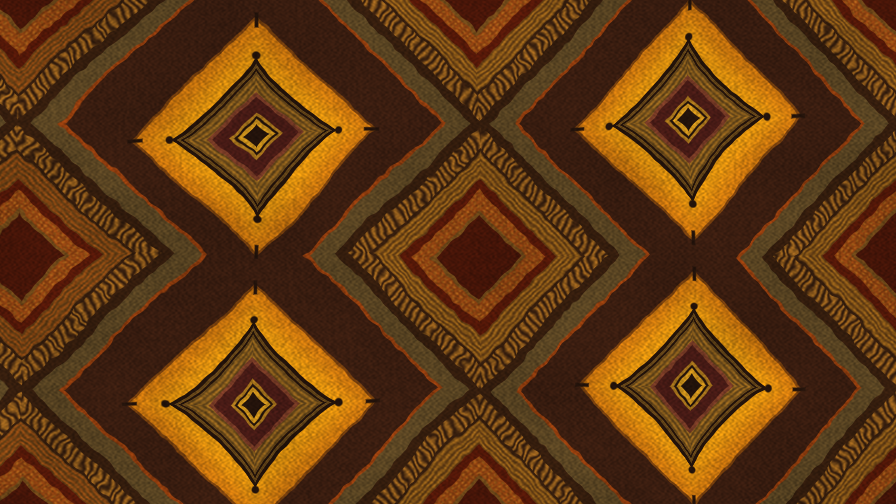
A Shadertoy shader for this pattern:

```glsl
// Woven cloth: gold diamonds on dark brown between zigzag columns of banded diamonds.
// Both lattices are folded taxicab distances, painted from the outer band inwards;
// noise bends the edges and fine sine stitches give the weave.

float hash(vec2 p) {
    return fract(sin(dot(p, vec2(127.1, 311.7))) * 43758.5453);
}

float noise(vec2 p) {
    vec2 i = floor(p), f = fract(p);
    f = f * f * (3.0 - 2.0 * f);
    return mix(mix(hash(i), hash(i + vec2(1, 0)), f.x),
               mix(hash(i + vec2(0, 1)), hash(i + vec2(1, 1)), f.x), f.y);
}

// Coverage of the region d < r, softened over about a pixel.
float fill(float d, float r) {
    float w = 100.0 / iResolution.y;
    return smoothstep(w, -w, d - r);
}

float wave(float x) {
    return 0.5 + 0.5 * sin(6.2832 * x);
}

// Zigzag borders and the banded diamond; q is folded into one quadrant.
vec3 bandedDiamond(vec3 c, vec2 q, float wobble, float redness) {
    float d = q.x + q.y + wobble;
    float along = q.x - q.y;
    float rows = wave(d / 1.25);
    vec3 dark = vec3(0.20, 0.11, 0.05);
    vec3 rust = vec3(0.52, 0.24, 0.06);

    c = mix(c, vec3(0.55, 0.23, 0.05), fill(d, 34.6));
    c = mix(c, vec3(0.34, 0.26, 0.13), fill(d, 33.7));
    c = mix(c, dark, fill(d, 28.8));

    // Rope of slanted stitches between dark edges
    float stitch = wave(along / 2.0 + d * 0.12 + wobble);
    c = mix(c, mix(dark, vec3(0.58, 0.37, 0.11), stitch), fill(d, 26.2));
    c = mix(c, dark, fill(d, 21.6));

    // Rows of olive and gold thread, then the red ring
    vec3 gold = mix(vec3(0.56, 0.36, 0.09), rust, redness);
    c = mix(c, mix(vec3(0.36, 0.22, 0.07), gold, rows), fill(d, 20.9));
    c = mix(c, vec3(0.32, 0.09, 0.03), fill(d, 15.8));

    // Toothed inner rows around the plain heart
    vec3 teeth = mix(rust, vec3(0.60, 0.34, 0.09), wave(along / 1.7) * rows);
    c = mix(c, teeth, fill(d, 13.4));
    c = mix(c, vec3(0.42, 0.27, 0.09), fill(d, 9.6));
    return mix(c, vec3(0.27, 0.08, 0.03), fill(d, 8.6));
}

// Gold diamond with a concave nest of rings; v is centred on it.
vec3 goldDiamond(vec3 c, vec2 v, float wobble) {
    vec2 a = abs(v);
    float d = a.x + a.y + wobble * 0.6;
    float n = pow(pow(a.x, 0.85) + pow(a.y, 0.85), 1.0 / 0.85) + wobble * 0.4;
    vec3 ink = vec3(0.13, 0.07, 0.04);
    vec3 gold = mix(vec3(0.84, 0.55, 0.05), vec3(0.76, 0.44, 0.05), smoothstep(15.0, 23.0, d));

    c = mix(c, vec3(0.45, 0.24, 0.05), fill(d, 23.8));
    c = mix(c, gold, fill(d, 23.1));

    // Ticks across the tips and knots at the ring corners
    float across = min(a.x, a.y), reach = max(a.x, a.y);
    c = mix(c, ink, fill(max(across - 0.35, abs(reach - 23.0) - 1.4), 0.0));
    c = mix(c, ink, fill(length(vec2(across, reach - 16.4)), 0.75));

    // Nested rings
    vec3 olive = mix(vec3(0.36, 0.25, 0.09), vec3(0.56, 0.38, 0.11), wave(n / 1.5));
    c = mix(c, ink, fill(n, 16.2));
    c = mix(c, olive, fill(n, 15.0));
    c = mix(c, ink, fill(n, 14.2));
    c = mix(c, olive, fill(n, 13.5));
    c = mix(c, vec3(0.45, 0.22, 0.14), fill(d, 8.9));
    c = mix(c, vec3(0.27, 0.10, 0.08), fill(d, 7.9));
    c = mix(c, vec3(0.62, 0.43, 0.10), fill(d, 4.7));
    c = mix(c, ink, fill(d, 3.9));
    c = mix(c, vec3(0.76, 0.54, 0.10), fill(d, 3.3));
    return mix(c, ink, fill(n, 2.4));
}

void mainImage(out vec4 fragColor, in vec2 fragCoord) {
    // The canvas is 100 units high
    vec2 p = fragCoord / iResolution.y * 100.0;
    vec2 period = vec2(87.3, 53.5);

    // Uneven column spacing and hand-made drift
    vec2 u = p - vec2(3.5 + 4.2 * sin(p.x * 0.018), 49.3);
    u += 1.6 * (vec2(noise(p * 0.07), noise(p * 0.07 + 40.0)) - 0.5);
    float wobble = 0.9 * (noise(p * 0.6) - 0.5);

    // Banded columns, redder toward the left
    vec2 q = abs(mod(u + 0.5 * period, period) - 0.5 * period);
    float redness = 0.7 * smoothstep(60.0, 15.0, p.x);
    vec3 c = bandedDiamond(vec3(0.22, 0.11, 0.06), q, wobble, redness);

    // Gold lattice, half a cell over; each column hangs differently
    vec2 v = u - 0.5 * period, id;
    id.x = floor(v.x / period.x + 0.5);
    v.y -= 2.7 * (id.x - 1.0);
    id.y = floor(v.y / period.y + 0.5);
    v -= id * period;
    v.y -= (hash(id + 3.0) - 0.5) * 1.2 + (hash(id + 7.0) - 0.5) * 0.12 * v.x;
    c = goldDiamond(c, v, wobble);

    // Weave, fibre grain and slow wear
    float weave = sin(p.x * 5.2 + 1.5 * sin(p.y * 2.6)) * sin(p.y * 5.6);
    c *= 1.0 + 0.10 * weave + 0.24 * (noise(p * 2.4) - 0.5) + 0.14 * (noise(p * 0.09 + 9.0) - 0.5);
    fragColor = vec4(clamp(c, 0.0, 1.0), 1.0);
}
```
